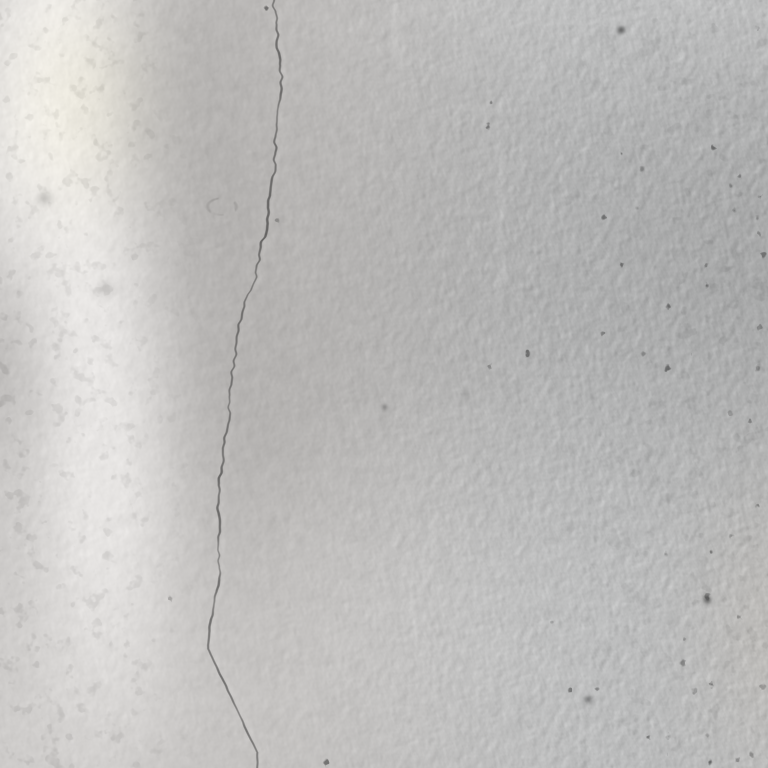
Reproduce this texture procedurally as a WebGL 1 fragment shader.

```glsl
precision highp float;
// Weathered plaster wall: broad pools of light and shade, an embossed
// noise grain that roughens to the right, scattered pits, and one thin
// jagged crack running from the top edge to the bottom edge.

uniform vec2 u_resolution;

#define GRAIN_SCALE 150.0
#define GRAIN_DEPTH 0.120
#define MOTTLE_DEPTH 0.045
#define FLECK_DEPTH 0.055
#define BAND_GLOW 0.140
#define CRACK_WIDTH 0.0008
#define CRACK_DARK 0.44
#define CRACK_JITTER 0.0060
#define PIT_CELLS 34.0
#define PIT_DARK 0.42

float hash(vec2 p) {
    vec3 q = fract(p.xyx * 0.1031);
    q += dot(q, q.yzx + 33.33);
    return fract((q.x + q.y) * q.z);
}

float noise(vec2 p) {
    vec2 i = floor(p), f = fract(p);
    f = f * f * (3.0 - 2.0 * f);
    return mix(mix(hash(i), hash(i + vec2(1.0, 0.0)), f.x),
               mix(hash(i + vec2(0.0, 1.0)), hash(i + 1.0), f.x), f.y);
}

// Each octave is rotated so that the lattice does not show
float fbm(vec2 p) {
    float sum = 0.0, amp = 0.5;
    for (int i = 0; i < 3; i++) {
        p = mat2(0.8, 0.6, -0.6, 0.8) * p + 17.3;
        sum += amp * noise(p);
        p *= 1.9;
        amp *= 0.5;
    }
    return sum;
}

// Soft elliptical pool of influence
float pool(vec2 p, vec2 centre, vec2 radius) {
    vec2 q = (p - centre) / radius;
    return exp(-dot(q, q));
}

// Linear step of the crack path from height top down to height bottom
float leg(float y, float top, float bottom) {
    return clamp((top - y) / (top - bottom), 0.0, 1.0);
}

float crackX(float y) {
    float x = 0.357 + 0.008 * leg(y, 1.0, 0.90);
    x -= 0.015 * leg(y, 0.876, 0.72);
    x -= 0.014 * leg(y, 0.72, 0.655);
    x -= 0.024 * leg(y, 0.655, 0.583);
    x -= 0.027 * leg(y, 0.583, 0.362);
    x -= 0.001 * leg(y, 0.362, 0.245);
    x -= 0.013 * leg(y, 0.245, 0.16);
    x += 0.064 * leg(y, 0.155, 0.02);
    float jag = 0.6 * noise(vec2(y * 50.0, 3.0)) + 0.6 * noise(vec2(y * 130.0, 8.0)) - 0.6;
    return x + CRACK_JITTER * jag * mix(0.25, 1.0, smoothstep(0.08, 0.3, y));
}

// Large scale light on the wall
vec3 wallLight(vec2 p) {
    float shade = 0.731 + 0.050 * (1.0 - smoothstep(0.0, 0.32, p.x));
    float bandX = mix(0.140, 0.085, smoothstep(0.42, 0.9, p.y));
    float band = exp(-pow(abs(p.x - bandX) / 0.090, 2.2));
    shade += BAND_GLOW * band * smoothstep(-0.12, 0.40, p.y);
    shade += 0.06 * pool(p, vec2(0.0, 0.82), vec2(0.06, 0.2));
    shade -= 0.05 * pool(p, vec2(0.0, 0.53), vec2(0.06, 0.12));
    shade -= 0.030 * pool(p, vec2(0.27, 0.80), vec2(0.09, 0.26));
    shade -= 0.025 * pool(p, vec2(0.33, 0.45), vec2(0.13, 0.16));
    shade -= 0.030 * pool(p, vec2(0.55, 0.62), vec2(0.25, 0.28));
    shade -= 0.070 * pool(p, vec2(0.99, 0.66), vec2(0.26, 0.26));
    shade += 0.034 * pool(p, vec2(0.52, 0.20), vec2(0.26, 0.22));
    shade += 0.034 * pool(p, vec2(0.80, 1.03), vec2(0.35, 0.12));
    shade += 0.028 * pool(p, vec2(0.20, 0.03), vec2(0.22, 0.20));
    vec3 tint = mix(vec3(0.009, 0.001, -0.006), vec3(-0.003, 0.0, 0.001), smoothstep(0.32, 0.80, p.x));
    tint += vec3(0.004, 0.0, -0.032) * pool(p, vec2(0.10, 0.87), vec2(0.09, 0.14));
    tint += vec3(0.012, 0.003, -0.008) * pool(p, vec2(1.0, 0.18), vec2(0.09, 0.18));
    return shade + tint;
}

// Scattered pits, denser and darker towards the right
float pits(vec2 p, float aa) {
    vec2 cell = floor(p * PIT_CELLS);
    float chance = 0.006 + 0.22 * smoothstep(0.55, 1.0, p.x) * (1.0 - smoothstep(0.78, 0.9, p.y));
    vec2 centre = (cell + 0.2 + 0.6 * vec2(hash(cell + 4.7), hash(cell + 31.2))) / PIT_CELLS;
    float size = mix(0.0012, 0.0032, pow(hash(cell + 71.0), 2.0));
    float d = length((p - centre) * vec2(1.0, 0.85)) + 0.0035 * (noise(p * 300.0) - 0.5);
    float exists = step(hash(cell + 12.4), chance);
    return exists * mix(0.4, 1.0, hash(cell + 8.1)) * (1.0 - smoothstep(size - aa, size + 1.5 * aa, d));
}

void main() {
    vec2 p = gl_FragCoord.xy / u_resolution;
    float aa = 1.0 / min(u_resolution.x, u_resolution.y);
    vec3 col = wallLight(p);

    // Grain: mottling plus relief lit from the left
    vec2 g = p * GRAIN_SCALE * vec2(1.0, 0.75);
    float rough = mix(0.38, 1.0, smoothstep(0.25, 0.8, p.x));
    col += GRAIN_DEPTH * rough * (fbm(g) - fbm(g + vec2(0.5, -0.25)));
    col += MOTTLE_DEPTH * (fbm(p * 85.0 + 9.0) - 0.44);

    // Small dark flecks, strongest in the bright band and at the far right
    float fleck = smoothstep(0.54, 0.70, fbm(p * 78.0 + 40.0));
    float fleckArea = 1.0 - smoothstep(0.14, 0.28, p.x) + 0.7 * smoothstep(0.6, 0.95, p.x);
    col -= FLECK_DEPTH * fleck * mix(0.15, 1.0, fleckArea);

    // Faint raised trowel ridges
    col += 0.025 * pool(p, vec2(0.650 + 0.004 * noise(p.yy * 40.0), 0.72), vec2(0.005, 0.13));
    col += 0.025 * pool(p, vec2(0.515 - 0.08 * (p.y - 0.95), 0.95), vec2(0.008, 0.06));

    // Pits and the larger stains
    float spots = pits(p, aa);
    spots += pool(p, vec2(0.809, 0.961), vec2(0.005)) + pool(p, vec2(0.921, 0.219), vec2(0.005));
    spots += 0.8 * pool(p, vec2(0.766, 0.089), vec2(0.005)) + 0.5 * pool(p, vec2(0.501, 0.470), vec2(0.004));
    spots += 0.35 * pool(p, vec2(0.058, 0.742), vec2(0.009)) + 0.2 * pool(p, vec2(0.138, 0.625), vec2(0.012));
    spots += 0.25 * pool(p, vec2(0.607, 0.486), vec2(0.005, 0.008));
    col *= 1.0 - PIT_DARK * min(spots, 1.2);

    // Small curved scratch
    float arc = abs(length((p - vec2(0.289, 0.731)) * vec2(0.7, 1.2)) - 0.013);
    col -= 0.07 * (1.0 - smoothstep(0.0, 0.0015 + aa, arc)) * smoothstep(0.35, 0.6, noise(p * 90.0));

    // Crack of uneven strength with a pale lip on its right
    float offset = p.x - crackX(p.y);
    float wear = noise(vec2(p.y * 42.0, 21.0));
    float width = CRACK_WIDTH * mix(0.6, 1.4, wear);
    float line = 1.0 - smoothstep(width - 0.5 * aa, width + 1.3 * aa, abs(offset));
    col += 0.015 * exp(-pow((offset - 0.005) / 0.003, 2.0));
    col *= 1.0 - CRACK_DARK * line * mix(0.65, 1.0, wear);

    gl_FragColor = vec4(clamp(col, 0.0, 1.0), 1.0);
}
```
